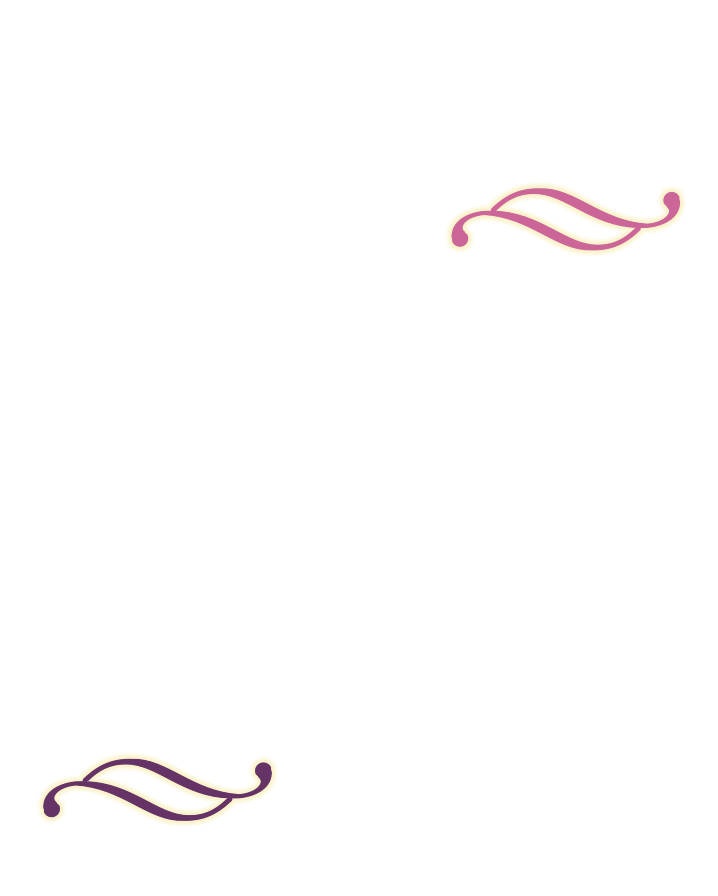
Reproduce this background procedurally as a WebGL 2 fragment shader.

```glsl
#version 300 es
precision highp float;

uniform vec2 u_resolution;
out vec4 fragColor;

const int CURVE_STEPS = 16;
const float ORNAMENT_SCALE = 0.1302; // local unit as a share of canvas height

vec2 cubicPoint(vec2 a, vec2 b, vec2 c, vec2 d, float t) {
    float s = 1.0 - t;
    return s * s * s * a + 3.0 * s * s * t * b + 3.0 * s * t * t * c + t * t * t * d;
}

// Pen radius: a linear taper, a swell in the middle and a rounded bulb at the end
float penRadius(float startRadius, float endRadius, float swell, float bulb, float t) {
    return mix(startRadius, endRadius, t) + swell * 4.0 * t * (1.0 - t) + bulb * t * t * t;
}

float taperedSegment(vec2 p, vec2 a, vec2 b, float radiusA, float radiusB) {
    vec2 ab = b - a;
    float h = clamp(dot(p - a, ab) / dot(ab, ab), 0.0, 1.0);
    return length(p - a - h * ab) - mix(radiusA, radiusB, h);
}

// pen = start radius, end radius, swell, bulb
float penCurve(vec2 p, vec2 a, vec2 b, vec2 c, vec2 d, vec4 pen) {
    float dist = 1e3;
    vec2 previous = a;
    float previousRadius = pen.x;
    for (int i = 1; i <= CURVE_STEPS; i++) {
        float t = float(i) / float(CURVE_STEPS);
        vec2 current = cubicPoint(a, b, c, d, t);
        float radius = penRadius(pen.x, pen.y, pen.z, pen.w, t);
        dist = min(dist, taperedSegment(p, previous, current, previousRadius, radius));
        previous = current;
        previousRadius = radius;
    }
    return dist;
}

// One sweeping stroke: rising stem, long descent, hooked bulb
float swashStroke(vec2 p) {
    vec2 stem = vec2(-0.62, 0.08);
    vec2 crest = vec2(-0.22, 0.24);
    vec2 trough = vec2(0.70, -0.055);
    vec2 bulb = vec2(0.908, 0.163);
    float rise = penCurve(p, stem, vec2(-0.50, 0.20), vec2(-0.38, 0.25), crest,
                          vec4(0.022, 0.026, -0.003, 0.0));
    float descent = penCurve(p, crest, vec2(0.06, 0.23), vec2(0.28, -0.055), trough,
                             vec4(0.026, 0.018, 0.019, 0.0));
    float hook = penCurve(p, trough, vec2(0.86, -0.04), vec2(0.97, 0.05), bulb,
                          vec4(0.018, 0.018, 0.0, 0.054));
    return min(rise, min(descent, hook));
}

// Two strokes related by a half turn
float ornament(vec2 p) {
    return min(swashStroke(p), swashStroke(-p));
}

vec3 paintOrnament(vec3 base, vec2 uv, vec2 center, vec3 ink, vec3 halo, float pixel) {
    float dist = ornament((uv - center) / ORNAMENT_SCALE);
    float edge = 0.6 * pixel / ORNAMENT_SCALE;
    float glow = 1.0 - smoothstep(0.0, 0.065, dist);
    vec3 color = mix(base, halo, glow);
    return mix(color, ink, 1.0 - smoothstep(-edge, edge, dist));
}

void main() {
    float pixel = 1.0 / u_resolution.y;
    vec2 uv = gl_FragCoord.xy * pixel;

    vec3 paper = vec3(1.0);
    vec3 cream = vec3(0.98, 0.95, 0.79);
    vec3 rose = vec3(0.80, 0.40, 0.60);
    vec3 plum = vec3(0.40, 0.20, 0.40);

    vec3 color = paintOrnament(paper, uv, vec2(0.6315, 0.7552), rose, cream, pixel);
    color = paintOrnament(color, uv, vec2(0.1758, 0.1185), plum, cream, pixel);
    fragColor = vec4(color, 1.0);
}
```
